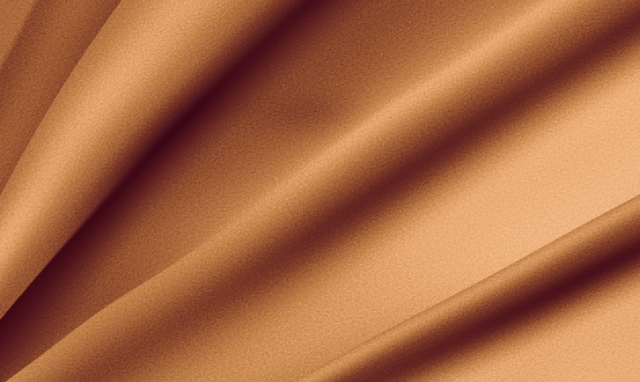
This texture is drawn by a WebGL 1 fragment shader. Its source:

```glsl
precision highp float;
// Draped copper satin with diagonal folds, soft shadows and a fine weave.
uniform vec2 u_resolution;

vec2 hashGradient(vec2 cell) {
  vec2 h = vec2(dot(cell, vec2(127.1, 311.7)), dot(cell, vec2(269.5, 183.3)));
  return fract(sin(h) * 43758.5) * 2.0 - 1.0;
}

float gradientNoise(vec2 p) {
  vec2 i = floor(p), f = fract(p);
  vec2 s = f * f * f * (f * (f * 6.0 - 15.0) + 10.0);
  float a = dot(hashGradient(i), f);
  float b = dot(hashGradient(i + vec2(1, 0)), f - vec2(1, 0));
  float c = dot(hashGradient(i + vec2(0, 1)), f - vec2(0, 1));
  float d = dot(hashGradient(i + vec2(1, 1)), f - vec2(1, 1));
  return mix(mix(a, b, s.x), mix(c, d, s.x), s.y);
}

// Bell-shaped falloff with a separate width on each side of zero
float bell(float d, float below, float above) {
  float k = d / (d < 0.0 ? below : above);
  return exp(-k * k);
}

// Cloth colour from deep shadow (0) to highlight (1)
vec3 satin(float t) {
  vec3 c = mix(vec3(0.22, 0.02, 0.07), vec3(0.31, 0.08, 0.11), smoothstep(0.0, 0.14, t));
  c = mix(c, vec3(0.50, 0.24, 0.16), clamp((t - 0.12) / 0.26, 0.0, 1.0));
  c = mix(c, vec3(0.61, 0.35, 0.20), clamp((t - 0.38) / 0.14, 0.0, 1.0));
  c = mix(c, vec3(0.77, 0.52, 0.30), clamp((t - 0.52) / 0.24, 0.0, 1.0));
  c = mix(c, vec3(0.91, 0.66, 0.45), clamp((t - 0.76) / 0.20, 0.0, 1.0));
  return mix(c, vec3(0.97, 0.77, 0.58), clamp((t - 0.96) / 0.2, 0.0, 1.0));
}

void main() {
  vec2 p = gl_FragCoord.xy / u_resolution.y;
  p.x *= 1.673 * u_resolution.y / u_resolution.x;
  float x = p.x;
  float y = p.y + 0.006 * gradientNoise(p * 2.3 + 4.0);

  // Heights of the fold edges and shadow lines at this x
  float leftCrest = 0.488 + 1.86 * x - 0.8 * x * x;
  float leftShadow = 0.161 + 1.2 * x - 0.2 * x * x;
  float mainRidge = -0.01 + 0.7 * x + 0.012 * bell(x - 0.25, 0.15, 0.15)
                  + 0.014 * bell(x - 0.98, 0.2, 0.15);
  float mainShadow = -0.155 + 0.66 * x;
  float lowRidge = -0.405 + 0.535 * x;
  float lowShadow = -0.48 + 0.495 * x;

  // Back panel in the upper left corner
  float corner = y - 0.815 - 1.9 * x;
  float back = 0.40 + 0.20 * smoothstep(-0.02, 0.03, corner)
             + 0.13 * bell(corner + 0.2, 0.15, 0.12);

  // Broad left fold, rounding over into shadow
  float across = (leftCrest - y) / (leftCrest - leftShadow);
  float lower = 1.0 - smoothstep(0.05, 0.42, x);
  float leftFold = 0.62 + 0.30 * bell(across - 0.42, 0.28, 0.26);
  leftFold -= 0.12 * smoothstep(0.55, 0.9, across);
  leftFold -= mix(0.42, 0.04, lower) * smoothstep(0.74, 1.03, across);

  // Hollow between the left fold and the main ridge
  float depth = leftShadow - y;
  float above = y - mainRidge;
  float right = smoothstep(0.05, 0.45, x);
  float hollow = 0.02 + 0.38 * smoothstep(-0.02, mix(0.30, 0.18, right), depth);
  hollow += 0.48 * exp(-max(above, 0.0) / 0.09) * smoothstep(0.2, 0.8, x);
  hollow += 0.08 * smoothstep(0.8, 1.3, x);
  hollow += 0.10 * exp(-max(above, 0.0) / 0.06) * (1.0 - smoothstep(0.1, 0.5, x));
  hollow += 0.10 * bell(above - 0.1, 0.1, 0.1) * bell(x - 0.5, 0.2, 0.25);
  hollow -= 0.09 * bell(p.y - 0.70, 0.06, 0.05) * bell(x - 0.83, 0.15, 0.12);

  // Main ridge, its shadow and the lit sheet underneath
  float under = mainRidge - y;
  float past = mainShadow - y;
  float sheet = mix(0.76, 1.02, smoothstep(0.5, 1.4, x));
  float crest = mix(0.76, 0.95, smoothstep(0.4, 1.0, x));
  float mainFold = mix(crest, 0.54, smoothstep(0.0, 0.13, under));
  mainFold = mix(mainFold, sheet, smoothstep(-0.01, 0.2, past));
  mainFold -= mix(0.12, 0.32, smoothstep(0.3, 1.0, x)) * bell(past, 0.06, 0.085);
  mainFold -= 0.07 * bell(y - lowRidge, 0.1, 0.05) * (1.0 - smoothstep(1.0, 1.6, x));

  // Narrow lower roll and the cloth below its shadow
  float rollDepth = lowRidge - y;
  float beyond = lowShadow - y;
  float roll = 0.66 + 0.18 * bell(rollDepth - 0.02, 0.018, 0.025);
  roll -= 0.16 * smoothstep(0.03, 0.08, rollDepth);
  roll = mix(roll, 0.96, smoothstep(0.0, 0.14, beyond));
  roll -= mix(0.24, 0.38, smoothstep(0.9, 1.4, x)) * bell(beyond, 0.05, 0.065);

  // Layer the panels, with the main ridge softening to the right
  float soft = mix(0.003, 0.022, smoothstep(0.5, 1.1, x));
  float tone = mix(hollow, mainFold, smoothstep(-soft, soft, under));
  tone = mix(tone, roll, smoothstep(-0.003, 0.003, rollDepth));
  float edge = mix(0.025, 0.004, lower);
  tone = mix(tone, leftFold, smoothstep(-edge, edge, y - leftShadow));
  tone = mix(tone, back, smoothstep(-0.004, 0.004, y - leftCrest));

  // Gentle creases along the drape, then woven grain
  vec2 along = vec2(p.x * 0.82 + p.y * 0.57, p.y * 0.82 - p.x * 0.57);
  tone += 0.06 * gradientNoise(along * vec2(2.0, 7.0) + 9.0);
  float grain = gradientNoise(p * 187.0) + 0.7 * gradientNoise(along * vec2(110.0, 190.0));
  tone += 0.12 * grain * smoothstep(0.0, 0.5, tone);

  gl_FragColor = vec4(satin(clamp(tone, 0.0, 1.15)), 1.0);
}
```
